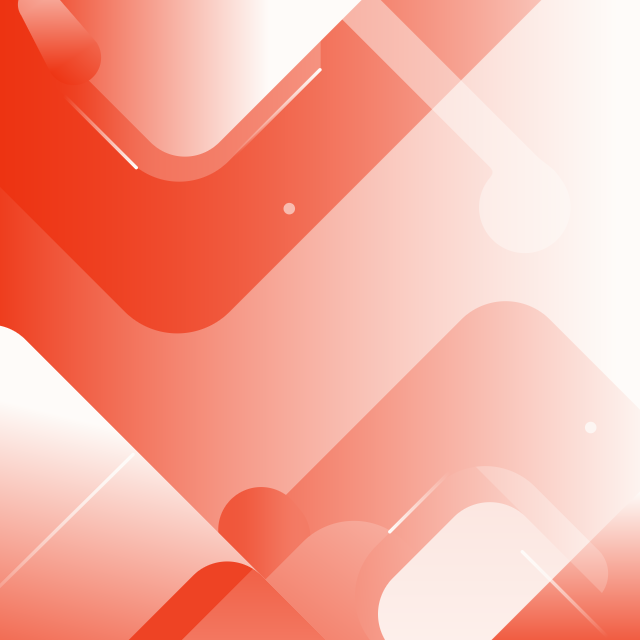
Give the GLSL for this background, as a Shadertoy shader.

```glsl
// Overlapping rounded diagonal panels with red to white gradients, thin streaks and dots.
#define RED vec3(0.93, 0.20, 0.07)
#define WHITE vec3(0.995, 0.985, 0.975)
#define STREAK_WIDTH 0.0026
#define DOT_RADIUS 0.009
#define BAND_OPACITY 0.45
#define HALO_OPACITY 0.24

// Coverage of a signed distance, smoothed over one pixel
float cover(float d) {
    return clamp(0.5 - d * iResolution.y, 0.0, 1.0);
}

float roundCorner(vec2 d, float r) {
    d += r;
    return min(max(d.x, d.y), 0.0) + length(max(d, 0.0)) - r;
}

// Endless right-angled wedge with a rounded tip; up is 1 or -1
float wedge(vec2 p, vec2 apex, float r, float up) {
    p -= apex;
    p.y *= up;
    return roundCorner(vec2(p.y + p.x, p.y - p.x) * 0.7071, r);
}

// Box turned by 45 degrees, bounded in (x - y, x + y)
float diamond(vec2 p, vec2 low, vec2 high, float r) {
    vec2 q = vec2(p.x - p.y, p.x + p.y) - 0.5 * (low + high);
    return roundCorner((abs(q) - 0.5 * (high - low)) * 0.7071, r);
}

float along(vec2 p, vec2 a, vec2 b) {
    return clamp(dot(p - a, b - a) / dot(b - a, b - a), 0.0, 1.0);
}

// Capsule whose radius runs from ra to rb
float capsule(vec2 p, vec2 a, vec2 b, float ra, float rb) {
    float h = along(p, a, b);
    return length(p - mix(a, b, h)) - mix(ra, rb, h);
}

// Thin line, bright at a and gone at b
float streak(vec2 p, vec2 a, vec2 b) {
    return cover(capsule(p, a, b, STREAK_WIDTH, STREAK_WIDTH)) * (1.0 - along(p, a, b));
}

float smoothUnion(float a, float b, float k) {
    float h = max(k - abs(a - b), 0.0) / k;
    return min(a, b) - h * h * k * 0.25;
}

void layer(inout float tone, float fill, float mask) {
    tone = mix(tone, clamp(fill, 0.0, 1.0), mask);
}

void mainImage(out vec4 fragColor, in vec2 fragCoord) {
    vec2 p = fragCoord / iResolution.y;
    float x = p.x, y = p.y;

    // Tone runs from 0 (red) to 1 (white)
    float tone = clamp(0.05 + 1.42 * x - 0.45 * x * x, 0.0, 1.0);

    // Large red V
    layer(tone, 0.3 * x + 0.65 * x * x, cover(wedge(p, vec2(0.277, 0.431), 0.116, -1.0)));

    // Pale band ending in a round drop
    float band = capsule(p, vec2(0.40, 1.1495), vec2(0.836, 0.7135), 0.032, 0.032);
    float drop = length(p - vec2(0.820, 0.676)) - 0.0715;
    layer(tone, 1.0, BAND_OPACITY * cover(smoothUnion(band, drop, 0.012)));

    // Upper white wedge and its halo
    float halo = max(wedge(p, vec2(0.280, 0.671), 0.109, -1.0), x - 0.501);
    layer(tone, 1.0, HALO_OPACITY * smoothstep(0.08, 0.25, x) * cover(halo));
    layer(tone, 2.5 * (x - 0.02), cover(wedge(p, vec2(0.289, 0.724), 0.0755, -1.0)));

    // Corner pill
    vec2 pillTop = vec2(0.059, 0.993), pillEnd = vec2(0.115, 0.910);
    float pillTone = mix(0.5, 0.15, along(p, pillTop, pillEnd)) + 2.0 * (x + y - 1.035);
    layer(tone, pillTone, cover(capsule(p, pillTop, pillEnd, 0.031, 0.043)));

    // Lower roof, red knob and pink arch
    layer(tone, 1.1 * x - 0.14, cover(wedge(p, vec2(0.790, 0.570), 0.098, 1.0)));
    float knob = capsule(p, vec2(0.408, 0.172), vec2(0.418, 0.160), 0.067, 0.067);
    layer(tone, mix(0.18, 0.36, smoothstep(0.36, 0.475, x)), cover(knob));
    layer(tone, 0.48 + 0.6 * (x - 0.5) + 0.8 * (y - 0.1),
          cover(wedge(p, vec2(0.553, 0.233), 0.113, 1.0)));

    // Left white panel, then the red wedge split by a diagonal
    layer(tone, 1.0 - 1.9 * (0.375 - y - 0.25 * x),
          cover(wedge(p, vec2(-0.016, 0.525), 0.078, 1.0)));
    float redWedge = cover(wedge(p, vec2(0.355, 0.154), 0.0755, 1.0));
    float split = cover((0.284 - x + y) * 0.7071);
    layer(tone, mix(0.08, 0.34 - 1.0 * y, split), redWedge);

    // Lower card, its backing and the red corner over them
    float backing = cover(diamond(p, vec2(0.441, 0.577), vec2(0.868, 1.0755),
                                  x < 0.85 ? 0.110 : 0.052));
    layer(tone, 1.2 * x - 0.19, 0.85 * backing);
    layer(tone, 0.90 + 0.2 * (0.2 - y),
          cover(diamond(p, vec2(0.517, 0.598), vec2(1.2, 1.014), 0.080)));
    layer(tone, 0.95 - 3.4 * (0.219 - y), cover((0.768 - x + y) * 0.7071));
    layer(tone, 1.0, 0.2 * backing * cover((1.014 - x - y) * 0.7071));

    // Streaks and dots
    layer(tone, 1.0, streak(p, vec2(0.500, 0.891), vec2(0.365, 0.756)));
    layer(tone, 1.0, streak(p, vec2(0.213, 0.738), vec2(0.100, 0.851)));
    layer(tone, 1.0, streak(p, vec2(0.609, 0.169), vec2(0.703, 0.263)));
    layer(tone, 1.0, streak(p, vec2(0.816, 0.138), vec2(0.950, 0.004)));
    layer(tone, 1.0, streak(p, vec2(0.208, 0.290), vec2(-0.05, 0.035)));
    layer(tone, 0.68, cover(length(p - vec2(0.452, 0.674)) - DOT_RADIUS));
    layer(tone, 0.97, cover(length(p - vec2(0.923, 0.332)) - DOT_RADIUS));

    fragColor = vec4(mix(RED, WHITE, tone), 1.0);
}
```
